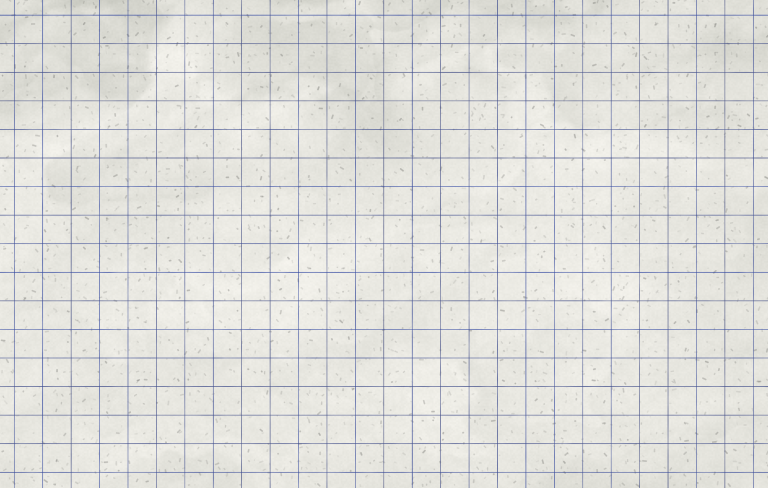
This pattern is drawn by a Shadertoy shader. Its source:

```glsl
#define CELLS vec2(27.02, 17.08)
#define FIRST_LINE vec2(0.503, 0.55)
#define LINE_WIDTH 0.00128
#define INK_BLUE vec3(0.19, 0.28, 0.65)
#define INK_GREY vec3(0.30, 0.32, 0.46)
#define PAPER_LIGHT vec3(0.945, 0.94, 0.915)
#define PAPER_DARK vec3(0.76, 0.765, 0.73)
#define CRUMPLE 0.26
#define GRAIN 0.13
#define SPECK_GRID 48.0

float hash(vec2 p) {
    return fract(sin(dot(p, vec2(127.1, 311.7))) * 43758.5453);
}

vec2 hash2(vec2 p) {
    return vec2(hash(p), hash(p + 37.7));
}

float noise(vec2 p) {
    vec2 i = floor(p), f = fract(p);
    f = f * f * (3.0 - 2.0 * f);
    return mix(mix(hash(i), hash(i + vec2(1, 0)), f.x),
               mix(hash(i + vec2(0, 1)), hash(i + vec2(1, 1)), f.x), f.y);
}

float fbm(vec2 p) {
    float sum = 0.0, amp = 0.5;
    for (int i = 0; i < 4; i++) {
        sum += amp * noise(p);
        p = mat2(1.6, 1.2, -1.2, 1.6) * p + 5.3;
        amp *= 0.5;
    }
    return sum;
}

// Tilted planes around scattered centres, blended at their borders
float facets(vec2 p) {
    vec2 cell = floor(p);
    float shade = 0.0, total = 0.0;
    for (int y = -1; y <= 1; y++)
    for (int x = -1; x <= 1; x++) {
        vec2 id = cell + vec2(x, y);
        vec2 offset = p - id - hash2(id);
        float angle = 6.2832 * hash(id + 9.1);
        float weight = exp(-16.0 * dot(offset, offset));
        shade += weight * dot(offset, vec2(cos(angle), sin(angle)));
        total += weight;
    }
    return shade / max(total, 1e-5);
}

// Thin ridges of stretched noise
float wrinkles(vec2 p) {
    float ridge = 1.0 - abs(2.0 * fbm(p) - 0.95);
    return smoothstep(0.86, 1.0, ridge);
}

// Short dark fibres, one at most per cell
float specks(vec2 p, float px) {
    vec2 id = floor(p * SPECK_GRID);
    vec2 d = fract(p * SPECK_GRID) - 0.25 - 0.5 * hash2(id);
    float angle = 3.1416 * hash(id + 3.3);
    vec2 along = vec2(cos(angle), sin(angle));
    float reach = 0.16 * hash(id + 6.1);
    d -= along * clamp(dot(d, along), -reach, reach);
    float size = 0.0011;
    float mark = 1.0 - smoothstep(size - px * 0.5, size + px, length(d) / SPECK_GRID);
    return mark * step(0.72, hash(id + 1.7)) * (0.25 + 0.75 * hash(id + 8.2));
}

// Share of a pixel covered by a line at distance d
float coverage(float d, float px) {
    float overlap = 0.5 * (LINE_WIDTH + px) - d;
    return clamp(overlap, 0.0, min(LINE_WIDTH, px)) / px;
}

vec3 drawLine(vec3 col, float d, float id, float along, float px) {
    float strength = 0.82 + 0.2 * hash(vec2(id, 4.0));
    strength *= 0.82 + 0.36 * noise(vec2(along * 45.0, id * 7.0));
    vec3 ink = mix(INK_BLUE, INK_GREY, 0.8 * hash(vec2(id, 11.0)));
    return mix(col, ink, clamp(coverage(d, px) * strength, 0.0, 1.0));
}

void mainImage(out vec4 fragColor, in vec2 fragCoord) {
    vec2 uv = fragCoord / iResolution.xy;
    float px = 1.0 / iResolution.y;
    float aspect = iResolution.x * px;
    vec2 p = fragCoord * px;

    // Crumpled relief, stretched along rising folds
    vec2 fold = mat2(0.97, 0.24, -0.24, 0.97) * p;
    fold = vec2(p.x * 0.97 + p.y * 0.24, p.y * 0.97 - p.x * 0.24);
    vec2 warp = vec2(fbm(p * 6.0), fbm(p * 6.0 + 17.0)) - 0.47;
    vec2 bent = fold * vec2(3.2, 6.5) + warp * 1.3;
    float relief = facets(bent) + 0.6 * facets(bent * 2.3 + 8.0);
    float worn = smoothstep(0.5, 0.9, uv.y) * (1.0 - 0.6 * smoothstep(0.45, 0.8, uv.x));

    // Paper tone: stains, relief, wrinkles, edge shade and grain
    float dark = 0.17 + 0.32 * (fbm(p * 2.6 + 3.0) - 0.47);
    dark += relief * CRUMPLE * (0.6 + 0.7 * worn);
    dark += wrinkles(fold * vec2(2.2, 6.0) + 2.0) * (0.04 + 0.13 * worn);
    dark += 0.12 * worn + 0.13 * smoothstep(0.55, 1.05, length((uv - vec2(0.42, 0.45)) * 1.5));
    dark += GRAIN * (noise(p * 300.0) - 0.5) + GRAIN * (fbm(p * 85.0) - 0.47);
    vec3 col = mix(PAPER_LIGHT, PAPER_DARK, clamp(dark, -0.1, 1.0));
    col *= 1.0 - 0.22 * specks(p, px) - 0.14 * specks(p * 1.37 + 5.0, px * 1.37);

    // Ruled squares
    vec2 grid = uv * CELLS - FIRST_LINE;
    vec2 id = floor(grid + 0.5);
    vec2 d = abs(grid - id) / CELLS * vec2(aspect, 1.0);
    col = drawLine(col, d.x, id.x, p.y, px);
    col = drawLine(col, d.y, id.y + 50.0, p.x, px);

    fragColor = vec4(col, 1.0);
}
```
